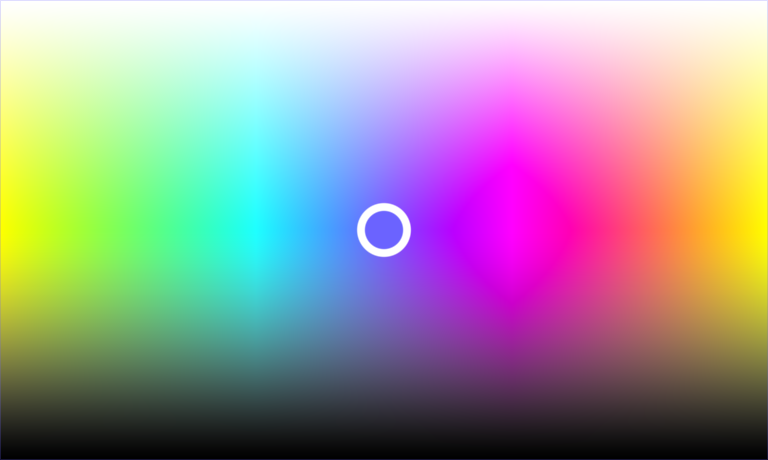
This background is drawn by a Shadertoy shader. Its source:

```glsl
// Horizontal hue sweep: each channel fades out near its complementary hue.
vec3 hueSweep(float x) {
    vec3 complementX = vec3(1.0 / 3.0, 2.0 / 3.0, 0.0);
    vec3 away = min(abs(fract(x - complementX + 0.5) - 0.5) * 3.0, 1.0);
    return vec3(0.12 + 0.88 * pow(away.r, 1.4),
                (away.g - 0.23) / 0.77,
                pow(away.b, 1.35));
}

// White above the middle, grey fading to black below it.
vec3 spectrum(vec2 uv) {
    float height = uv.y * 2.0 - 1.0;
    float t = min(abs(height), 1.0);
    float paleness = 1.0 - pow(1.0 - pow(t, 1.3), 1.2);
    if (height < 0.0) paleness = pow(t, 1.3);
    vec3 color = clamp(mix(hueSweep(uv.x), vec3(1.0), paleness), 0.0, 1.0);
    float brightness = height < 0.0 ? pow(1.0 - pow(t, 1.6), 1.3) : 1.0;
    return color * brightness;
}

void mainImage(out vec4 fragColor, in vec2 fragCoord) {
    vec2 uv = fragCoord / iResolution.xy;
    vec2 p = (fragCoord - 0.5 * iResolution.xy) / iResolution.y;
    float pixel = 1.0 / iResolution.y;
    vec3 accent = vec3(0.42, 0.39, 1.0);

    vec3 color = spectrum(uv);

    // Faint border
    vec2 halfSize = 0.5 * iResolution.xy / iResolution.y;
    vec2 inset = halfSize - abs(p);
    float border = 1.0 - smoothstep(0.001, 0.001 + pixel, min(inset.x, inset.y));
    color = mix(color, accent, 0.22 * border);

    // Picker handle: white disc with a coloured centre
    float radius = length(p);
    float disc = 1.0 - smoothstep(-pixel, pixel, radius - 0.0585);
    float core = 1.0 - smoothstep(-pixel, pixel, radius - 0.0415);
    color = mix(color, vec3(1.0), disc);
    color = mix(color, accent, core);

    fragColor = vec4(color, 1.0);
}
```
